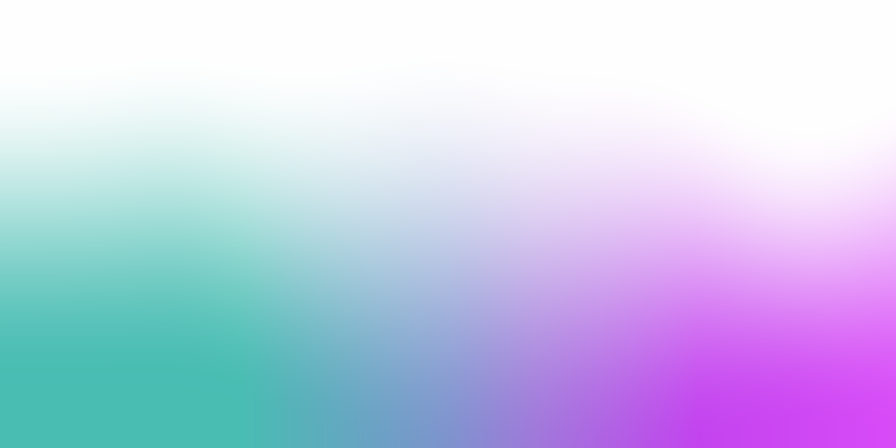
Reproduce this background procedurally as a Shadertoy shader.

```glsl
// Soft gradient: teal, blue and magenta glows rising from below and fading to white.
#define TEAL    vec3(0.285, 0.740, 0.700)
#define BLUE    vec3(0.490, 0.575, 0.805)
#define VIOLET  vec3(0.625, 0.465, 0.855)
#define MAGENTA vec3(0.765, 0.265, 0.935)
#define PINK    vec3(0.845, 0.295, 0.970)
#define WHITE   vec3(0.998)
#define FADE_TOP 0.875

// Linear ramp from 0 to 1 between two positions.
float ramp(float from, float to, float x) {
    return clamp((x - from) / (to - from), 0.0, 1.0);
}

// Smooth bump of height 1.
float bump(float center, float width, float x) {
    float d = (x - center) / width;
    return exp(-d * d);
}

// Undiluted colour along the lower edge.
vec3 baseColor(float x) {
    vec3 color = mix(TEAL, BLUE, ramp(0.27, 0.50, x));
    color = mix(color, VIOLET, ramp(0.50, 0.60, x));
    color = mix(color, MAGENTA, ramp(0.60, 0.78, x));
    return mix(color, PINK, ramp(0.78, 1.0, x));
}

// Strength of the colour: 1 at the foot, 0 above the uneven white haze.
float glowStrength(vec2 uv) {
    float foot = mix(0.14, -0.03, smoothstep(0.18, 0.50, uv.x));
    foot += 0.08 * smoothstep(0.65, 0.90, uv.x);
    float top = FADE_TOP
        + 0.025 * bump(0.19, 0.08, uv.x)
        + 0.040 * bump(0.49, 0.09, uv.x)
        - 0.145 * bump(0.90, 0.13, uv.x);
    return 1.0 - smoothstep(foot, top, uv.y);
}

void mainImage(out vec4 fragColor, in vec2 fragCoord) {
    vec2 uv = fragCoord / iResolution.xy;
    vec3 color = mix(WHITE, baseColor(uv.x), glowStrength(uv));
    fragColor = vec4(color, 1.0);
}
```
